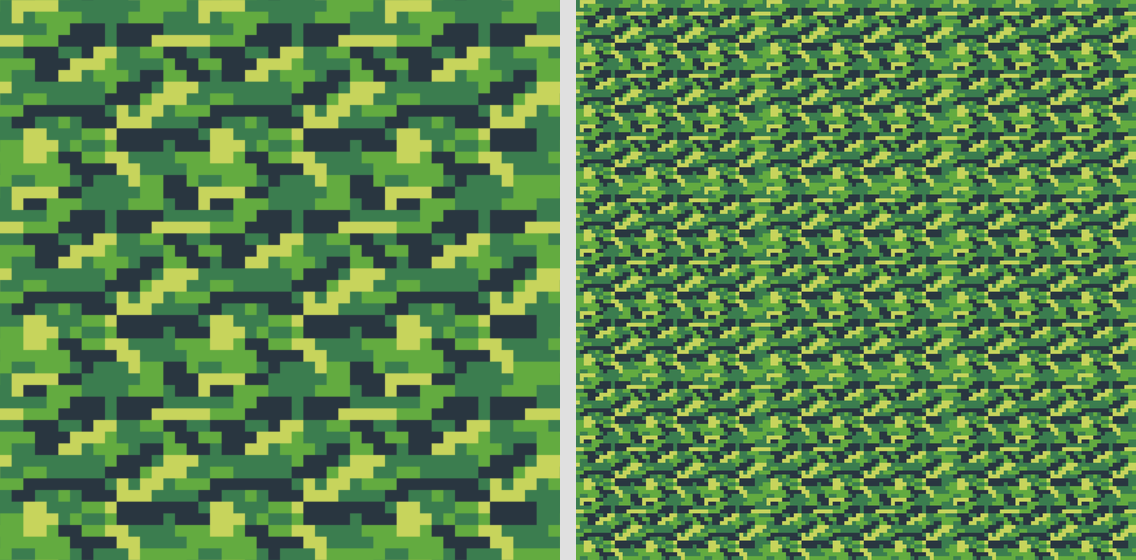
Left, the tile; right, the same tile 3 across and 3 down.
Write a Shadertoy shader that draws this pattern.

```glsl
// Blocky four-colour camouflage: a 16 x 16 cell tile repeated three times each way.
// Slanted bars are scattered over a torus by an additive sequence, bent by wrapped
// gradient noise, sampled once per square cell and stacked in three layers.

const float TILE = 16.0;
const float CELLS = 48.0;

vec2 gradientAt(vec2 node) {
    float angle = 6.2832 * fract(sin(dot(node, vec2(127.1, 311.7))) * 43758.5);
    return vec2(cos(angle), sin(angle));
}

// Gradient noise that wraps after `period` lattice steps.
float gradientNoise(vec2 p, float period, float seed) {
    vec2 i = floor(p), f = p - i;
    vec2 u = f * f * f * (f * (f * 6.0 - 15.0) + 10.0);
    vec2 lo = mod(i, period) + seed, hi = mod(i + 1.0, period) + seed;
    float a = dot(gradientAt(lo), f);
    float b = dot(gradientAt(vec2(hi.x, lo.y)), f - vec2(1.0, 0.0));
    float c = dot(gradientAt(vec2(lo.x, hi.y)), f - vec2(0.0, 1.0));
    float d = dot(gradientAt(hi), f - 1.0);
    return mix(mix(a, b, u.x), mix(c, d, u.x), u.y);
}

// True where one of `count` slanted bars covers the cell.
// Bars whose centre lies within `margin` of the canvas border are left out.
bool barsCover(vec2 cell, int count, vec2 halfSize, float lean, float margin, float seed) {
    vec2 p = cell + 0.5;
    vec2 q = p / TILE * 5.0;
    vec2 bend = 1.3 * vec2(gradientNoise(q, 5.0, seed), gradientNoise(q, 5.0, seed + 20.0));
    for (int i = 0; i < count; i++) {
        float n = float(i);
        vec2 spot = TILE * fract(seed * vec2(0.37, 0.71) + n * vec2(0.7549, 0.5698));
        vec2 d = mod(p - spot + 0.5 * TILE, TILE) - 0.5 * TILE;
        vec2 centre = mod(p - d, CELLS);
        vec2 inset = min(centre, CELLS - centre);
        if (min(inset.x, inset.y) < margin) continue;

        // Long flat bars alternate with short steep ones of equal area.
        float stretch = exp2(1.3 * fract(n * 0.618 + seed * 0.13) - 0.6);
        float slant = i % 3 == 2 ? -lean : lean;
        d += bend;
        d.x -= slant * d.y;
        vec2 reach = halfSize * vec2(stretch, 1.0 / stretch);
        if (abs(d.x) < reach.x && abs(d.y) < reach.y) return true;
    }
    return false;
}

vec3 cellColour(vec2 cell) {
    cell = mod(cell, CELLS);
    vec3 colour = vec3(0.23, 0.49, 0.31);
    if (barsCover(cell, 9, vec2(2.2, 1.4), -1.0, 0.0, 3.0)) colour = vec3(0.39, 0.67, 0.25);
    if (barsCover(cell, 12, vec2(1.65, 1.03), -0.9, 1.5, 8.0)) colour = vec3(0.16, 0.21, 0.25);
    if (barsCover(cell, 7, vec2(1.55, 1.12), 0.7, 0.0, 14.0)) colour = vec3(0.78, 0.83, 0.36);
    return colour;
}

void mainImage(out vec4 fragColor, in vec2 fragCoord) {
    vec2 p = fragCoord / iResolution.xy * CELLS;

    // Blend the cells under a footprint slightly wider than one pixel.
    vec2 blur = 1.3 * CELLS / iResolution.xy;
    vec2 lo = floor(p - 0.5 * blur), hi = floor(p + 0.5 * blur);
    vec2 share = clamp((p + 0.5 * blur - hi) / blur, 0.0, 1.0);
    vec3 below = mix(cellColour(lo), cellColour(vec2(hi.x, lo.y)), share.x);
    vec3 above = mix(cellColour(vec2(lo.x, hi.y)), cellColour(hi), share.x);
    fragColor = vec4(mix(below, above, share.y), 1.0);
}
```
